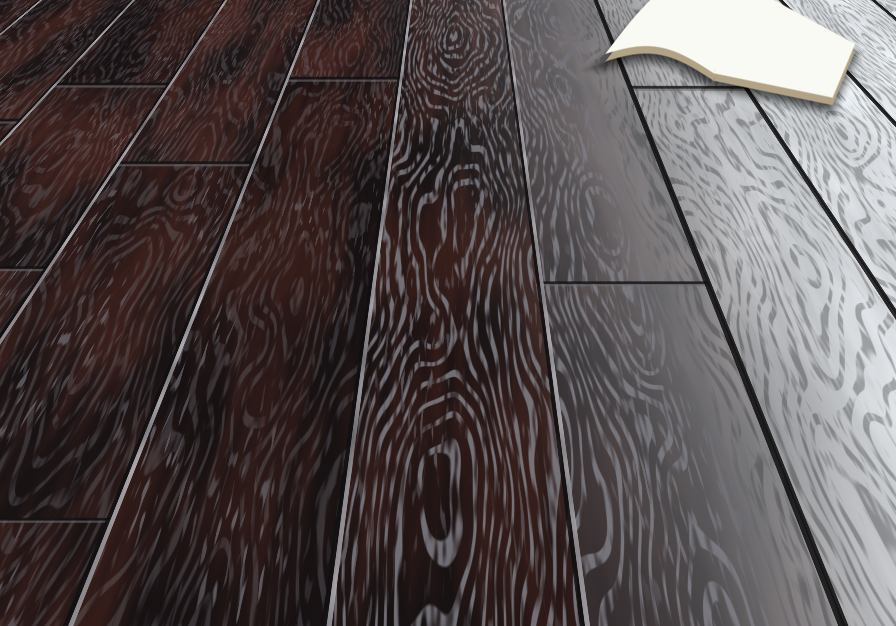
Write a Shadertoy shader that draws this texture.

```glsl
// Dark brushed-oak floor seen in perspective, with pale limed grain, silvery
// seams on the left, black seams on the right and window glare at the upper right.
// The view is unprojected to plank space; warped noise contours form the grain.

float hash(float n) {
    return fract(sin(n * 12.9898) * 4375.85);
}

vec2 gradient(vec2 cell) {
    float angle = 6.2832 * fract(sin(dot(cell, vec2(127.1, 311.7))) * 4375.85);
    return vec2(cos(angle), sin(angle));
}

// Gradient noise, roughly -0.7 to 0.7
float noise(vec2 p) {
    vec2 i = floor(p), f = fract(p);
    vec2 w = f * f * f * (f * (f * 6.0 - 15.0) + 10.0);
    vec2 e = vec2(1.0, 0.0);
    float low = mix(dot(gradient(i), f), dot(gradient(i + e), f - e), w.x);
    float high = mix(dot(gradient(i + e.yx), f - e.yx), dot(gradient(i + 1.0), f - 1.0), w.x);
    return mix(low, high, w.y);
}

// Signed distance outside the line a-b
float beyond(vec2 p, vec2 a, vec2 b) {
    vec2 d = normalize(b - a), q = p - a;
    return d.y * q.x - d.x * q.y;
}

float quad(vec2 p, vec2 a, vec2 b, vec2 c, vec2 d) {
    return max(max(beyond(p, a, b), beyond(p, b, c)), max(beyond(p, c, d), beyond(p, d, a)));
}

// Open book: two pages, the left one bowed
float book(vec2 p) {
    float bow = 0.026 * sin(3.1416 * clamp((p.x - 0.967) / 0.173, 0.0, 1.0));
    float left = quad(p + vec2(0.0, bow), vec2(0.967, 0.086), vec2(1.08, -0.01),
                      vec2(1.22, -0.03), vec2(1.14, 0.117));
    float right = quad(p, vec2(1.14, 0.117), vec2(1.18, -0.03),
                       vec2(1.366, 0.07), vec2(1.33, 0.156));
    return min(left, right);
}

void mainImage(out vec4 fragColor, in vec2 fragCoord) {
    // Canvas heights, y pointing down from the top edge
    vec2 p = vec2(fragCoord.x, iResolution.y - fragCoord.y) / iResolution.y;
    float px = 1.0 / iResolution.y;

    // Plank space: u counts planks across, v runs along them
    float z = 0.5576 / (p.y + 0.5576);
    float u = (p.x - 0.7305) * z / 0.1478;
    float v = 11.0 * z;
    float plank = floor(u + 0.5);
    float across = u - plank;

    // End joints
    float firstJoint[8] = float[8](0.744, 0.806, 0.682, 0.817, -1.0, 0.5525, 0.80, -1.0);
    float joint = firstJoint[int(clamp(plank + 4.0, 0.0, 7.0))];
    float boardLength = plank < -1.5 ? 0.36 + 0.04 * plank : 9.0;
    float row = (joint - z) / boardLength;
    float jointDist = (row - max(round(row), 0.0)) * boardLength * 0.5576 / (z * z);
    float seed = plank * 7.3 + max(floor(row), -1.0) * 3.1;

    // Glare from the window
    float reach = p.x / 1.43 + 0.25 * (1.0 - p.y) + 0.04 * step(1.5, plank);
    float glare = pow(smoothstep(0.6, 1.2, reach), 1.2);
    glare = max(glare, smoothstep(0.36, 0.0, length((p - vec2(1.3, 0.0)) * vec2(0.8, 1.0))));

    // Stained wood
    float stain = noise(vec2(u * 2.0 + seed, v * 0.7)) + 0.5 * noise(vec2(u * 14.0, v * 1.5 + seed));
    vec3 wood = mix(vec3(0.10, 0.075, 0.08), vec3(0.24, 0.13, 0.115), smoothstep(-0.5, 0.5, stain));
    wood *= 0.85 + 0.3 * hash(seed);
    wood = mix(wood, vec3(0.19, 0.18, 0.19), 0.7 * smoothstep(0.0, 1.0, plank));
    wood = mix(wood, vec3(0.93, 0.95, 0.965), glare * (0.93 + 0.15 * stain));

    // Cathedral grain with one knot per board
    vec2 knot = vec2(across - 0.3 * (hash(seed + 2.0) - 0.5), v - 4.5 - 3.0 * hash(seed + 5.0));
    float rings = 15.0 * sqrt(across * across + 0.006)
                + 7.0 * noise(vec2(across * 1.6 + seed, v * 0.55))
                + 1.3 * noise(vec2(across * 6.0 + seed, v * 1.8))
                + 2.5 * exp(-dot(knot * vec2(7.0, 3.0), knot * vec2(7.0, 3.0)));
    float blur = clamp(fwidth(rings), 0.04, 0.5);
    float ridge = abs(fract(rings) - 0.5);
    float width = 0.15 + 0.13 * noise(vec2(u * 4.0, v * 1.3 + seed));
    float line = 1.0 - smoothstep(width - blur * 0.5, width + blur, ridge);
    float fibre = noise(vec2(u * 38.0, v * 5.0 + seed));
    line *= smoothstep(-0.4, 0.2, fibre) * mix(0.3, 0.85, smoothstep(-1.0, 0.0, plank));

    // Short limed pores, densest in patches
    float patches = smoothstep(-0.3, 0.35, noise(vec2(u * 2.5, v * 0.9 + seed)));
    float pores = smoothstep(0.16, 0.42, noise(vec2(u * 48.0 + seed, v * 6.0)));
    pores *= patches * (1.0 - 0.5 * z);
    vec3 lime = mix(vec3(0.50, 0.50, 0.53), wood * 0.68, smoothstep(0.25, 0.55, glare));
    vec3 color = mix(wood, lime, clamp(max(line, pores * 0.8), 0.0, 0.9));

    // Joints: dark gap with a faint lit lip
    float gap = 1.0 - smoothstep(0.001, 0.001 + 1.5 * px, abs(jointDist));
    float lip = 1.0 - smoothstep(0.001, 0.001 + 1.5 * px, abs(jointDist - 0.0035));
    color = mix(color, vec3(0.42, 0.41, 0.42), 0.6 * lip);
    color = mix(color, vec3(0.07, 0.06, 0.065), 0.8 * gap);

    // Long seams
    float seam = floor(u) + 0.5;
    float offset = u - seam;
    float soft = px * z / 0.1478;
    float groove = 1.0 - smoothstep(0.012, 0.012 + soft, abs(offset + 0.012));
    float bead = 1.0 - smoothstep(0.008, 0.008 + soft, abs(offset - 0.004));
    color = mix(color, vec3(0.06, 0.055, 0.06), 0.85 * groove);
    vec3 beadColor = seam > 1.0 ? vec3(0.08) : vec3(0.62, 0.61, 0.63) + 0.25 * noise(vec2(seam, v * 4.0));
    color = mix(color, beadColor, 0.9 * bead);

    // Book: shadow, page edges, pages
    color *= 1.0 - 0.65 * smoothstep(0.02, -0.01, book(p - vec2(-0.004, 0.018)));
    color = mix(color, vec3(0.70, 0.64, 0.53), smoothstep(px, -px, book(p - vec2(0.0, 0.012))));
    color = mix(color, vec3(0.98, 0.98, 0.96), smoothstep(px, -px, book(p)));

    fragColor = vec4(clamp(color, 0.0, 1.0), 1.0);
}
```
